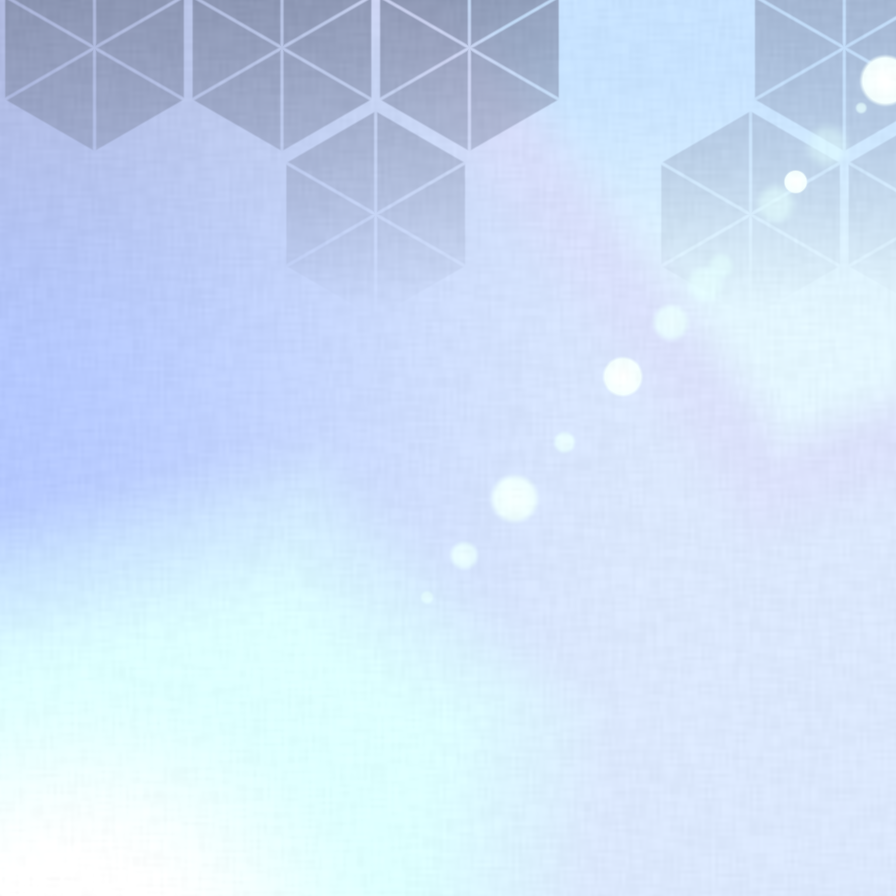
A three.js fragment shader for this background:

```glsl
varying vec2 vUv;

const vec3 TOP_LEFT = vec3(0.69, 0.73, 0.88);
const vec3 MID_LEFT = vec3(0.70, 0.78, 1.00);
const vec3 TOP_RIGHT = vec3(0.83, 0.89, 0.99);
const vec3 LOW_RIGHT = vec3(0.86, 0.91, 0.99);
const vec3 LAVENDER = vec3(0.86, 0.86, 0.98);
const vec3 SKY = vec3(0.77, 0.89, 1.00);
const vec3 PALE_CYAN = vec3(0.90, 0.98, 1.00);
const vec3 GLOW_CYAN = vec3(0.87, 1.00, 1.00);
const vec3 SLATE = vec3(0.52, 0.56, 0.67);

const vec2 HEX_ORIGIN = vec2(0.1055, 0.9466);
const vec2 HEX_PITCH = vec2(0.2092, 0.186);
const float HEX_APOTHEM = 0.0997;
const float SPOKE_HALF_WIDTH = 0.0018;
const float EDGE = 0.0015;

const vec2 FLARE_START = vec2(0.4766, 0.3333);
const vec2 FLARE_SPAN = vec2(0.5117, 0.5768);
const float WEAVE_SCALE = 260.0;
const float WEAVE_STRENGTH = 0.018;

float hash(vec2 p) {
  vec3 q = fract(vec3(p.xyx) * 0.1031);
  q += dot(q, q.yzx + 33.33);
  return fract((q.x + q.y) * q.z);
}

float noise(vec2 p) {
  vec2 i = floor(p);
  vec2 f = fract(p);
  f = f * f * (3.0 - 2.0 * f);
  return mix(mix(hash(i), hash(i + vec2(1.0, 0.0)), f.x),
             mix(hash(i + vec2(0.0, 1.0)), hash(i + 1.0), f.x), f.y);
}

// Signed distance to the line a-b, positive on its right side
float rightOf(vec2 p, vec2 a, vec2 b) {
  vec2 d = normalize(b - a);
  return dot(p - a, vec2(d.y, -d.x));
}

vec3 baseGradient(vec2 p) {
  vec3 left = mix(MID_LEFT, TOP_LEFT, smoothstep(0.55, 1.0, p.y));
  vec3 right = mix(LOW_RIGHT, TOP_RIGHT, smoothstep(0.45, 1.0, p.y));
  return mix(left, right, smoothstep(-0.1, 0.8, p.x + 0.25 * max(0.5 - p.y, 0.0)));
}

// Large translucent polygon in the upper right
vec3 addUpperGlow(vec3 color, vec2 p) {
  float side = rightOf(p, vec2(0.88, 0.47), vec2(0.60, 0.84));
  float base = rightOf(p, vec2(1.0, 0.53), vec2(0.88, 0.49));
  float inside = min(side, base);
  color = mix(color, LAVENDER, 0.5 * smoothstep(-0.11, -0.02, inside));
  vec3 glow = mix(PALE_CYAN, SKY, smoothstep(0.62, 0.95, p.y));
  return mix(color, glow, 0.85 * smoothstep(-0.02, 0.06, inside));
}

// Nested bright polygons in the lower left
vec3 addLowerGlow(vec3 color, vec2 p) {
  float outer = min(rightOf(p, vec2(0.0, 0.42), vec2(0.36, 0.50)),
                min(rightOf(p, vec2(0.36, 0.50), vec2(0.67, 0.21)),
                    rightOf(p, vec2(0.67, 0.21), vec2(0.64, 0.0))));
  float inner = min(rightOf(p, vec2(0.0, 0.35), vec2(0.34, 0.42)),
                min(rightOf(p, vec2(0.34, 0.42), vec2(0.56, 0.25)),
                    rightOf(p, vec2(0.58, 0.15), vec2(0.56, 0.0))));
  color = mix(color, GLOW_CYAN, 0.42 * smoothstep(-0.03, 0.07, outer));
  color = mix(color, GLOW_CYAN, smoothstep(-0.04, 0.12, inner));
  float core = length((p - vec2(0.08, -0.06)) * vec2(0.85, 1.0));
  return mix(color, vec3(1.0), 1.0 - smoothstep(0.08, 0.32, core));
}

float hexTile(vec2 p) {
  vec2 q = abs(p);
  float slant = q.x * 0.5 + q.y * 0.866;
  float fill = 1.0 - smoothstep(-EDGE, EDGE, max(q.x, slant) - HEX_APOTHEM);
  float spoke = min(q.x, abs(q.y * 0.866 - q.x * 0.5));
  float line = 1.0 - smoothstep(-EDGE, EDGE, spoke - SPOKE_HALF_WIDTH);
  return fill * (1.0 - 0.85 * line);
}

// Two staggered rows with a few vacant cells
float hexRows(vec2 p) {
  float cover = 0.0;
  for (int row = 0; row < 2; row++) {
    for (int col = 0; col < 5; col++) {
      bool vacant = row == 0 ? col == 3 : (col == 0 || col == 2);
      if (vacant) continue;
      vec2 cell = vec2(float(col) + 0.5 * float(row), -float(row));
      cover = max(cover, hexTile(p - HEX_ORIGIN - cell * HEX_PITCH));
    }
  }
  float fade = clamp((p.y - 0.65) / 0.35, 0.0, 1.0);
  return cover * fade * mix(0.85, 0.52, smoothstep(0.5, 0.85, p.x));
}

// Discs strung along a diagonal: place on the line, radius, brightness
vec3 addFlares(vec3 color, vec2 p) {
  vec3 flares[13] = vec3[13](
    vec3(0.0, 0.008, 0.6), vec3(0.081, 0.017, 0.7), vec3(0.191, 0.028, 0.85),
    vec3(0.3, 0.013, 0.7), vec3(0.427, 0.022, 1.0), vec3(0.532, 0.022, 0.7),
    vec3(0.606, 0.022, 0.55), vec3(0.641, 0.016, 0.5), vec3(0.761, 0.024, 0.5),
    vec3(0.804, 0.013, 1.0), vec3(0.873, 0.027, 0.4), vec3(0.947, 0.007, 0.6),
    vec3(1.0, 0.028, 1.0));
  for (int i = 0; i < 13; i++) {
    vec3 f = flares[i];
    float r = length(p - FLARE_START - FLARE_SPAN * f.x) / f.y;
    float disc = 1.0 - smoothstep(mix(0.4, 0.85, f.z * f.z), 1.08, r);
    float halo = 0.25 * f.z * exp(-1.5 * r * r);
    vec3 tint = mix(GLOW_CYAN, vec3(1.0), f.z * f.z * (1.0 - 0.4 * min(r, 1.0)));
    color = mix(color, tint, clamp(disc * f.z + halo, 0.0, 1.0));
  }
  return color;
}

void main() {
  vec2 p = vUv;
  vec3 color = addLowerGlow(addUpperGlow(baseGradient(p), p), p);
  color = mix(color, SLATE, hexRows(p));
  color = addFlares(color, p);

  // Faint woven grain
  float weave = noise(p * WEAVE_SCALE * vec2(0.2, 1.0)) + noise(p * WEAVE_SCALE * vec2(1.0, 0.2));
  color += WEAVE_STRENGTH * (weave - 1.0);
  gl_FragColor = vec4(clamp(color, 0.0, 1.0), 1.0);
}
```
